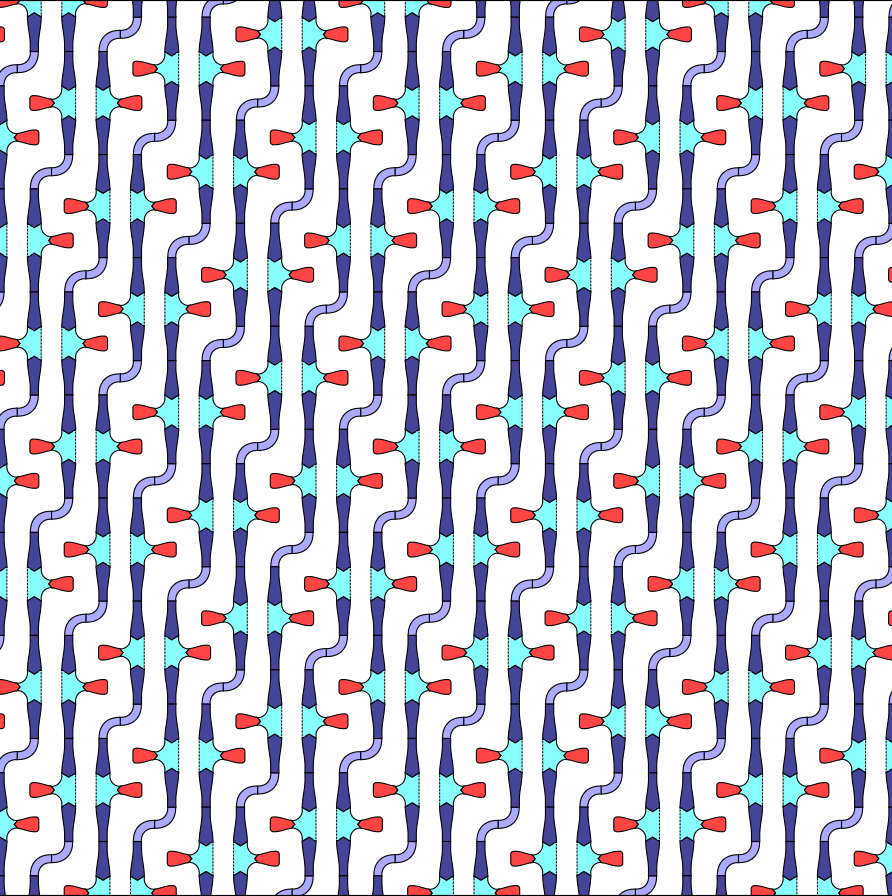
Reproduce this pattern procedurally as a Shadertoy shader.

```glsl
const float UNITS_ACROSS = 25.97;
const float LINE_HALF = 0.016;
const vec2 PAIR_ORIGIN = vec2(2.5, 3.0);
const vec2 STEP_A = vec2(3.0, -1.0);
const vec2 STEP_B = vec2(1.0, 3.0);

const vec3 WHITE = vec3(1.0);
const vec3 INK = vec3(0.0);
const vec3 INDIGO = vec3(0.267, 0.267, 0.6);
const vec3 CYAN = vec3(0.533, 1.0, 1.0);
const vec3 RED = vec3(1.0, 0.267, 0.267);
const vec3 LAVENDER = vec3(0.667, 0.667, 1.0);

// Union of two distances with a circular fillet
float filletUnion(float a, float b, float radius) {
    return max(radius, min(a, b)) - length(max(radius - vec2(a, b), 0.0));
}

float filletIntersect(float a, float b, float radius) {
    return -filletUnion(-a, -b, radius);
}

// Box-filtered coverage of a line around distance zero
float lineCoverage(float d, float halfWidth, float px) {
    float outer = clamp((abs(d) + halfWidth) / px, -0.5, 0.5);
    float inner = clamp((abs(d) - halfWidth) / px, -0.5, 0.5);
    return outer - inner;
}

vec3 paintPiece(vec3 col, float d, vec3 fill, float inkAmount, float px) {
    col = mix(col, fill, clamp(0.5 - d / px, 0.0, 1.0));
    return mix(col, INK, inkAmount * lineCoverage(d, LINE_HALF, px));
}

// Upright column, wide at the tee and narrow at the joints
float columnDistance(vec2 p) {
    return abs(p.x) - mix(0.2, 0.12, smoothstep(0.5, 1.3, abs(p.y)));
}

// Side arm flaring into a rounded knob
float armDistance(vec2 p) {
    float halfHeight = mix(0.105, 0.215, smoothstep(0.42, 1.0, p.x));
    float shaft = max(abs(p.y) - halfHeight, 0.12 - p.x);
    return filletIntersect(shaft, p.x - 1.13, 0.09);
}

// Quarter of a squarish ring, half of one S connector
float bendDistance(vec2 p) {
    vec2 u = vec2(0.5 - p.x, p.y - 1.5);
    vec2 w = pow(max(abs(u), 1e-4), vec2(2.3));
    float ring = abs(pow(w.x + w.y, 1.0 / 2.3) - 0.5) - 0.115;
    return max(ring, max(-u.x, -u.y));
}

// Half strand: tee at the origin, arm along +x, bend at the far end
vec3 paintHalfStrand(vec3 col, vec2 p, float px) {
    float column = columnDistance(p);
    float arm = armDistance(p);
    float body = filletUnion(column, arm, 0.3);

    // Pointed seams between the coloured pieces
    float columnSeam = (0.37 + 0.6 * abs(p.x) - abs(p.y)) / 1.17;
    float knobSeam = (0.42 + 0.8 * abs(p.y) - p.x) / 1.28;

    float post = max(max(column, abs(p.y) - 1.5), columnSeam);
    float tee = max(body, max(-columnSeam, -knobSeam));
    float knob = max(arm, knobSeam);

    // Dotted ink on the straight back of the tee
    float dots = 0.65 + 0.35 * cos(p.y * 62.83);
    float onBack = step(p.x, -0.12) * step(abs(p.y), 0.45);

    col = paintPiece(col, bendDistance(p), LAVENDER, 1.0, px);
    col = paintPiece(col, post, INDIGO, 1.0, px);
    col = paintPiece(col, tee, CYAN, mix(1.0, dots, onBack), px);
    return paintPiece(col, knob, RED, 1.0, px);
}

void mainImage(out vec4 fragColor, in vec2 fragCoord) {
    float px = UNITS_ACROSS / iResolution.x;
    vec2 p = vec2(fragCoord.x, iResolution.y - fragCoord.y) * px;
    vec2 q = p - PAIR_ORIGIN;

    // Nearest node of the slanted square lattice
    vec2 cell = round(vec2(dot(q, STEP_A), dot(q, STEP_B)) / dot(STEP_A, STEP_A));
    vec3 col = WHITE;

    for (int j = -1; j <= 1; j++) {
        for (int i = -1; i <= 1; i++) {
            vec2 node = cell + vec2(i, j);
            vec2 local = q - node.x * STEP_A - node.y * STEP_B;
            // Two half strands related by a half turn
            for (float turn = -1.0; turn <= 1.0; turn += 2.0) {
                vec2 t = local * turn;
                col = paintHalfStrand(col, vec2(-t.x - 0.5, t.y), px);
            }
        }
    }

    // Thin rule along the top and bottom
    float edge = min(p.y, iResolution.y * px - p.y);
    col = mix(col, INK, lineCoverage(edge - LINE_HALF, LINE_HALF, px));
    fragColor = vec4(col, 1.0);
}
```
